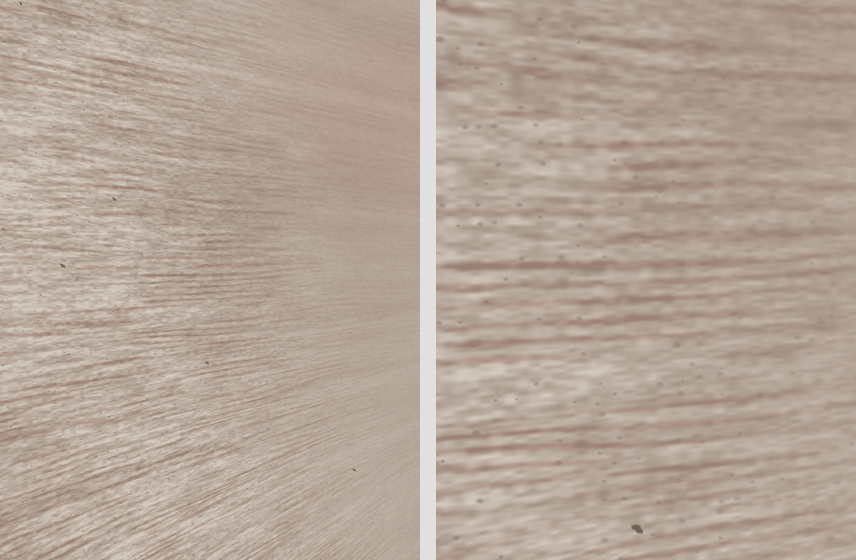
Left, the full canvas; right, a detail of the centre.
This texture is drawn by a Shadertoy shader. Its source:

```glsl
// Pale pinkish plywood seen at a slant: fanning grain, sheen at left, soft focus at right.

const vec3 DARK_WOOD = vec3(0.620, 0.548, 0.496);
const vec3 PALE_WOOD = vec3(0.805, 0.765, 0.715);
const vec3 PINK_TINT = vec3(0.012, -0.014, -0.011);
const vec3 SPECK_COLOR = vec3(0.36, 0.30, 0.25);

float hash(vec2 p) {
    vec3 q = fract(vec3(p.xyx) * 0.1031);
    q += dot(q, q.yzx + 33.33);
    return fract((q.x + q.y) * q.z);
}

float noise(vec2 p) {
    vec2 i = floor(p), f = fract(p);
    f = f * f * (3.0 - 2.0 * f);
    float low = mix(hash(i), hash(i + vec2(1, 0)), f.x);
    float high = mix(hash(i + vec2(0, 1)), hash(i + vec2(1, 1)), f.x);
    return mix(low, high, f.y);
}

// Noise centred on zero, with its own frequency along and across the grain
float fibre(vec2 g, float along, float across, float seed) {
    return noise(g * vec2(along, across) + seed) - 0.5;
}

// Soft elliptical spot, 1 at its centre
float glow(vec2 p, vec2 center, vec2 size) {
    vec2 d = (p - center) / size;
    return exp(-dot(d, d));
}

// Grain coordinates: x runs along the fibres, y across the converging lines
vec2 grainSpace(vec2 p) {
    float vanishX = mix(1.30, 2.00, smoothstep(0.1, 1.0, p.y));
    float depth = 1.0 - p.x / vanishX;
    vec2 g = vec2(-log(depth) * vanishX, (p.y - 0.54) / depth);
    g.y += 0.006 * fibre(g, 5.0, 9.0, 3.0);
    return g;
}

// Narrow dark grooves at fairly even spacing, broken along their length
float grooves(vec2 g, float lines) {
    float phase = g.y * lines + 1.6 * fibre(g, 4.0, lines * 0.45, 23.0);
    float ridge = 0.5 + 0.5 * cos(6.2832 * phase);
    float strength = smoothstep(0.2, 0.75, noise(g * vec2(9.0, lines * 0.9) + 71.0));
    return ridge * ridge * strength;
}

// Broad light and shade across the board
float lighting(vec2 p) {
    float t = 0.37;
    t += 0.33 * glow(p, vec2(0.00, 0.58), vec2(0.25, 0.30));
    t += 0.17 * glow(p, vec2(0.25, 0.12), vec2(0.20, 0.22));
    t += 0.16 * glow(p, vec2(0.64, 0.10), vec2(0.26, 0.32));
    t += 0.15 * glow(p, vec2(0.38, 0.94), vec2(0.26, 0.16));
    t -= 0.09 * glow(p, vec2(0.42, 0.56), vec2(0.14, 0.26));
    t -= 0.10 * glow(p, vec2(0.58, 0.74), vec2(0.14, 0.05));
    t += 0.28 * glow(p, vec2(0.53, 0.73), vec2(0.028, 0.015));
    return t;
}

// Small brown pores, one in some of the cells of a grid
float pores(vec2 p, float cells) {
    vec2 q = p * cells, id = floor(q);
    vec2 center = 0.2 + 0.6 * vec2(hash(id + 11.0), hash(id + 47.0));
    vec2 d = (fract(q) - center) * vec2(0.7, 1.0);
    float radius = mix(0.06, 0.16, hash(id + 83.0));
    return step(0.78, hash(id)) * (1.0 - smoothstep(radius * 0.3, radius * 1.4, length(d)));
}

// A few scattered dark specks with ragged outlines
float specks(vec2 p, float width) {
    float mask = 0.0;
    for (int i = 0; i < 6; i++) {
        float k = float(i);
        vec2 center = vec2(width * hash(vec2(k, 5.0)), hash(vec2(k, 9.0)));
        float radius = mix(0.002, 0.004, hash(vec2(k, 17.0)));
        vec2 d = p - center;
        d.x += 0.6 * d.y;
        float ragged = length(d) + 0.003 * (noise(p * 400.0) - 0.5);
        mask = max(mask, 1.0 - smoothstep(radius * 0.4, radius * 1.3, ragged));
    }
    return mask;
}

void mainImage(out vec4 fragColor, in vec2 fragCoord) {
    vec2 p = fragCoord / iResolution.y;
    float width = iResolution.x / iResolution.y;
    vec2 g = grainSpace(p);

    // Focus falls off towards the right and the top
    float focus = 1.0 - smoothstep(0.22, 0.72, p.x + 0.24 * (p.y - 0.45));
    float detail = mix(0.13, 1.0, focus);

    // Grain layers from broad bands to fine fibres
    float groove = grooves(g, 62.0);
    float tone = lighting(p) + 0.16 * fibre(g, 2.5, 24.0, 7.0);
    tone += detail * 0.36 * fibre(g, 9.0, 100.0, 31.0);
    tone += detail * 0.58 * fibre(g, 26.0, 190.0, 59.0);
    tone += detail * 0.62 * fibre(g, 110.0, 330.0, 97.0);
    tone += detail * (0.13 - 0.52 * groove);
    tone += 0.10 * (noise(p * 9.0) - 0.5) + 0.10 * (noise(p * 300.0) - 0.5);

    // Reddish grooves, and a flushed area at the upper right
    float flush = glow(p, vec2(0.72, 0.80), vec2(0.22, 0.16));
    vec3 color = mix(DARK_WOOD, PALE_WOOD, clamp(tone, -0.15, 1.12));
    color += PINK_TINT * (groove * detail + 1.2 * flush);

    // Pores and stray dirt
    color = mix(color, DARK_WOOD * 0.85, 0.55 * focus * pores(p, 85.0));
    color = mix(color, SPECK_COLOR, 0.75 * specks(p, width));
    fragColor = vec4(color, 1.0);
}
```
